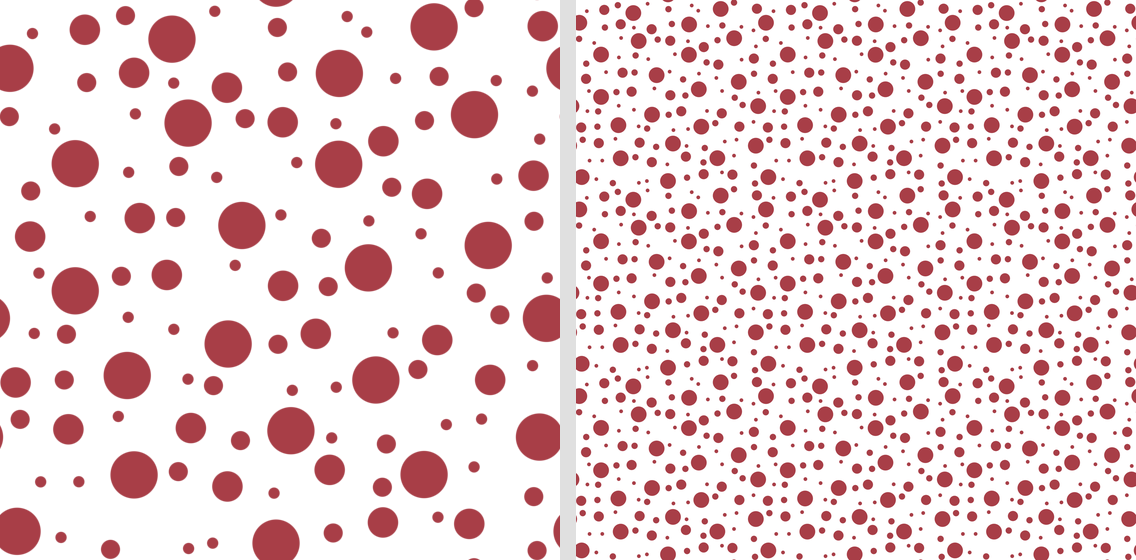
Left: one tile. Right: repeated 3 by 3.
This pattern is drawn by a WebGL 1 fragment shader. Its source:

```glsl
precision highp float;
// Scattered red dots in four sizes on white, kept apart and tiling seamlessly.
uniform vec2 u_resolution;

const float CELLS = 11.0; // cells per side; each cell owns one dot

vec2 wrapCell(vec2 cell) {
  return floor(mod(cell + 0.5, CELLS));
}

vec2 hash2(vec2 p) {
  vec3 q = fract(vec3(p.xyx) * vec3(0.1031, 0.1030, 0.0973));
  q += dot(q, q.yzx + 33.33);
  return fract((q.xx + q.yz) * q.zy);
}

// Radius in cells. The diagonal classes keep the big dots from being neighbours.
float dotRadius(vec2 cell) {
  float kind = floor(mod(cell.x + 3.0 * cell.y + 0.5, CELLS));
  if (kind < 0.5 || abs(kind - 5.0) < 0.5) return 0.464;
  if (abs(kind - 8.0) > 0.5 && abs(kind - 8.0) < 1.5) return 0.299;
  if (abs(mod(kind, 4.0) - 2.0) < 0.5) return 0.187;
  return 0.110;
}

vec2 jitteredCenter(vec2 cell) {
  return cell + 0.5 + 0.68 * (hash2(wrapCell(cell) + 23.0) - 0.5);
}

// Move away from a neighbour that is too close; the smaller dot yields more.
vec2 separation(vec2 center, float radius, vec2 other, float otherRadius) {
  vec2 away = center - other;
  float dist = max(length(away), 0.001);
  float lack = max(radius + otherRadius + 0.22 - dist, 0.0);
  float a = radius * radius, b = otherRadius * otherRadius;
  return away / dist * lack * b / (a + b);
}

// First relaxation pass over the jittered centers
vec2 spreadCenter(vec2 cell) {
  vec2 center = jitteredCenter(cell), shift = vec2(0.0);
  float radius = dotRadius(cell);
  for (int j = -1; j <= 1; j++) {
    for (int i = -1; i <= 1; i++) {
      vec2 near = cell + vec2(float(i), float(j));
      shift += separation(center, radius, jitteredCenter(near), dotRadius(near));
    }
  }
  return center + shift;
}

// Second pass settles the remaining collisions
vec2 settledCenter(vec2 cell) {
  vec2 center = spreadCenter(cell), shift = vec2(0.0);
  float radius = dotRadius(cell);
  for (int j = -1; j <= 1; j++) {
    for (int i = -1; i <= 1; i++) {
      vec2 near = cell + vec2(float(i), float(j));
      shift += separation(center, radius, spreadCenter(near), dotRadius(near));
    }
  }
  return center + shift;
}

void main() {
  vec2 pos = gl_FragCoord.xy / u_resolution * CELLS;
  vec2 home = floor(pos);

  // Signed distance to the nearest dot
  float dist = 10.0;
  for (int j = -1; j <= 1; j++) {
    for (int i = -1; i <= 1; i++) {
      vec2 cell = home + vec2(float(i), float(j));
      dist = min(dist, length(pos - settledCenter(cell)) - dotRadius(cell));
    }
  }

  // Soft edge, never thinner than a pixel
  float edge = max(0.016, 0.7 * CELLS / min(u_resolution.x, u_resolution.y));
  vec3 red = vec3(0.66, 0.245, 0.28);
  vec3 white = vec3(1.0);
  gl_FragColor = vec4(mix(red, white, smoothstep(-edge, edge, dist)), 1.0);
}
```
